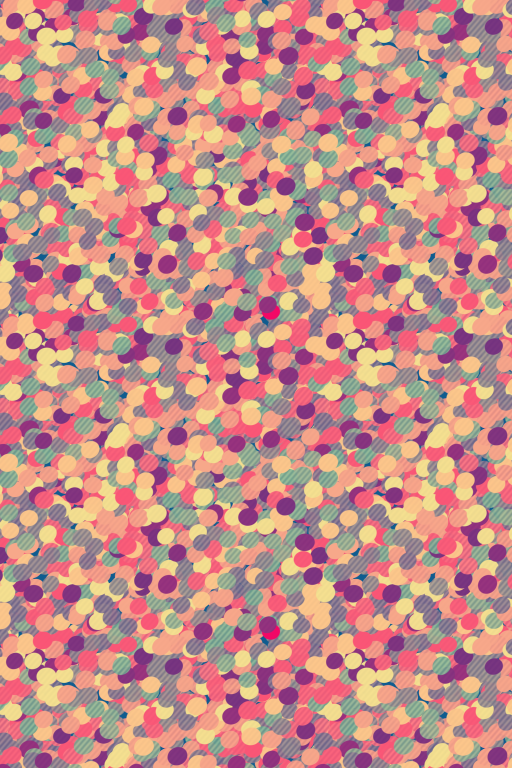
This pattern is drawn by a WebGL 2 fragment shader. Its source:

```glsl
#version 300 es
precision highp float;
// Overlapping, faintly hatched confetti dots in a repeating square tile.

uniform vec2 u_resolution;
out vec4 fragColor;

const float TILE = 16.0; // dot cells along one side of the repeating tile

// Integer hash: three random values in 0..1
vec3 hash3(vec3 seed) {
  uvec3 v = uvec3(seed) * 1664525u + 1013904223u;
  v.x += v.y * v.z; v.y += v.z * v.x; v.z += v.x * v.y;
  v ^= v >> 16u;
  v.x += v.y * v.z; v.y += v.z * v.x; v.z += v.x * v.y;
  return vec3(v >> 8u) / 16777216.0;
}

// Flat inks; alpha holds the strength of the hatching
vec4 pickInk(float pick, float shade, bool onTop) {
  vec4 cream  = vec4(mix(vec3(0.95, 0.87, 0.56), vec3(0.98, 0.77, 0.54), step(0.5, shade)), 0.12);
  vec4 green  = vec4(mix(vec3(0.47, 0.67, 0.58), vec3(0.60, 0.68, 0.57), shade), 0.8);
  vec4 purple = vec4(mix(vec3(0.46, 0.20, 0.50), vec3(0.60, 0.19, 0.49), shade), 0.1);
  vec4 coral  = vec4(mix(vec3(0.98, 0.33, 0.46), vec3(0.94, 0.44, 0.51), shade), 0.7 * shade);
  vec4 salmon = vec4(mix(vec3(0.97, 0.66, 0.54), vec3(0.94, 0.59, 0.53), shade), 0.5 * shade);
  vec4 gray   = vec4(mix(vec3(0.50, 0.44, 0.56), vec3(0.59, 0.56, 0.56), shade), 0.8);

  // Bright and dark dots lie mostly on top, coral and gray beneath
  vec4 share = onTop ? vec4(0.26, 0.41, 0.53, 0.67) : vec4(0.08, 0.10, 0.12, 0.44);
  float salmonEnd = onTop ? 0.82 : 0.66;
  if (pick < share.x) return cream;
  if (pick < share.y) return green;
  if (pick < share.z) return purple;
  if (pick < share.w) return coral;
  if (pick < salmonEnd) return salmon;
  return gray;
}

// Coverage of a tilted ellipse
float ellipse(vec2 d, vec2 radii, float tilt, float pixel) {
  float c = cos(tilt), s = sin(tilt);
  vec2 q = vec2(c * d.x + s * d.y, c * d.y - s * d.x);
  float edge = (length(q / radii) - 1.0) * radii.y;
  return 1.0 - smoothstep(-0.7 * pixel, 0.7 * pixel, edge);
}

void main() {
  float scale = TILE * 2.4; // the tile repeats 2.4 times up the canvas
  float pixel = scale / u_resolution.y;
  vec2 p = gl_FragCoord.xy * pixel;

  // Fine diagonal hatching, shared by all dots
  float hatch = sin(6.2832 * dot(p, vec2(3.6, -3.1)));

  vec3 color = vec3(0.06, 0.36, 0.56); // blue ground in the gaps

  // Layers of jittered dots, painted from back to front
  for (int layer = 5; layer >= 0; layer--) {
    vec2 q = p + float(layer) * vec2(0.37, 0.61);
    vec2 cell = floor(q);
    for (int y = -1; y <= 1; y++) {
      for (int x = -1; x <= 1; x++) {
        vec2 site = cell + vec2(x, y);
        vec2 id = mod(site, TILE);
        vec3 place = hash3(vec3(id, layer));
        vec3 look = hash3(vec3(id, layer + 40));

        vec2 center = site + 0.5 + 0.88 * (place.xy - 0.5);
        vec2 radii = vec2(0.48, 0.42) * mix(0.92, 1.06, look.z);
        float cover = ellipse(q - center, radii, mix(0.1, 0.75, place.z), pixel);

        vec4 ink = pickInk(look.x, look.y, layer < 2);
        // One hot pink dot in each tile
        if (layer == 0 && id == vec2(13.0, 6.0)) ink = vec4(0.95, 0.03, 0.40, 0.0);

        vec3 paint = ink.rgb + hatch * ink.a * vec3(0.09, 0.07, 0.03);
        color = mix(color, paint, cover * (1.0 - 0.1 * ink.a));
      }
    }
  }
  fragColor = vec4(color, 1.0);
}
```
